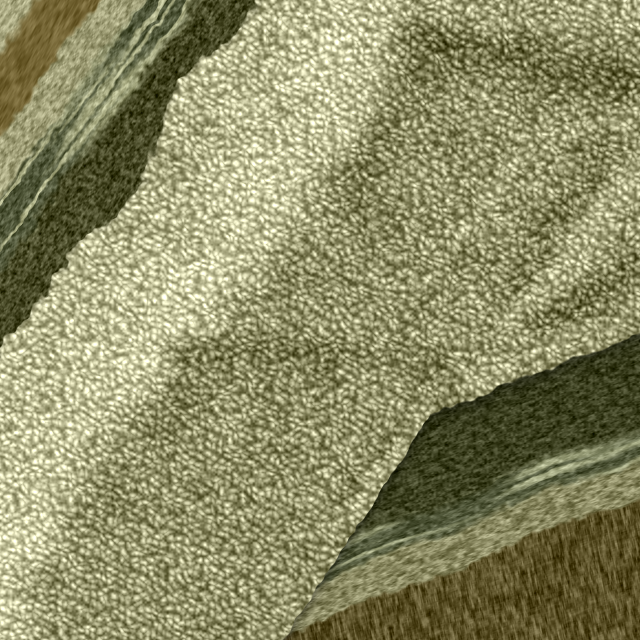
Give the GLSL for this texture, as a Shadertoy shader.

```glsl
float hash(vec2 p) {
    vec3 q = fract(vec3(p.xyx) * 0.1031);
    q += dot(q, q.yzx + 33.33);
    return fract((q.x + q.y) * q.z);
}

float noise(vec2 p) {
    vec2 i = floor(p), f = fract(p);
    f = f * f * (3.0 - 2.0 * f);
    return mix(mix(hash(i), hash(i + vec2(1, 0)), f.x),
               mix(hash(i + vec2(0, 1)), hash(i + 1.0), f.x), f.y);
}

mat2 rotate(float a) {
    return mat2(cos(a), sin(a), -sin(a), cos(a));
}

// Soft ridge along the segment from a to b
float fold(vec2 p, vec2 a, vec2 b, float width) {
    vec2 ab = b - a, ap = p - a;
    float d = length(ap - ab * clamp(dot(ap, ab) / dot(ab, ab), 0.0, 1.0)) / width;
    return exp(-d * d);
}

// Jittered oval loops of yarn
float stitches(vec2 p) {
    vec2 cell = floor(p);
    float height = 0.0;
    for (int j = -1; j <= 1; j++)
    for (int i = -1; i <= 1; i++) {
        vec2 id = cell + vec2(i, j);
        float r = hash(id), s = hash(id + 71.3);
        vec2 center = id + 0.5 + 0.65 * (vec2(r, s) - 0.5);
        center.x += 0.5 * mod(id.y, 2.0) - 0.25;
        vec2 q = rotate(2.0 * (s - 0.5)) * (p - center) * vec2(1.55, 2.3);
        height = max(height, (0.6 + 0.4 * r) * exp(-dot(q, q) * 1.5));
    }
    return height;
}

float threads(vec2 p, float angle, vec2 scale) {
    vec2 q = rotate(angle) * p * scale;
    return 0.6 * noise(q) + 0.4 * noise(q * 2.1 + 9.0) - 0.5;
}

vec3 yarn(float v) {
    return vec3(v, v - 0.005, v - 0.16);
}

float clothShade(vec2 p) {
    vec2 w = p + 0.03 * (vec2(noise(p * 22.0), noise(p * 22.0 + 40.0)) - 0.5);
    float border = 0.05 + 0.58 * smoothstep(0.0, 1.0, w.y);
    float v = mix(0.73, 0.575, smoothstep(-0.045, 0.04, w.x - border));
    v += 0.05 * exp(-pow((w.x - border + 0.09) / 0.07, 2.0));

    // Upper right creases
    v += 0.08 * fold(w, vec2(0.72, 1.01), vec2(1.0, 0.97), 0.045);
    v -= 0.15 * fold(w, vec2(0.68, 0.93), vec2(1.0, 0.865), 0.036);
    v -= 0.05 * fold(w, vec2(0.63, 0.88), vec2(0.55, 0.70), 0.04);
    v += 0.08 * fold(w, vec2(0.82, 0.765), vec2(1.0, 0.81), 0.020);
    v -= 0.08 * fold(w, vec2(0.95, 0.76), vec2(0.80, 0.53), 0.025);
    v += 0.14 * fold(w, vec2(1.0, 0.735), vec2(0.80, 0.485), 0.024);
    v -= 0.13 * fold(w, vec2(1.0, 0.60), vec2(0.85, 0.49), 0.024);
    v += 0.09 * fold(w, vec2(1.0, 0.515), vec2(0.74, 0.405), 0.014);

    // Central and lower creases
    v += 0.09 * fold(p, vec2(0.81, 0.75), vec2(0.59, 0.46), 0.008);
    v -= 0.03 * fold(w, vec2(0.75, 0.66), vec2(0.63, 0.49), 0.020);
    v -= 0.09 * fold(w, vec2(0.30, 0.45), vec2(0.68, 0.435), 0.025);
    v -= 0.03 * fold(w, vec2(0.15, 0.28), vec2(0.30, 0.40), 0.045);
    v -= 0.09 * fold(w, vec2(0.52, 0.22), vec2(0.63, 0.34), 0.012);
    v += 0.10 * fold(w, vec2(0.53, 0.18), vec2(0.655, 0.325), 0.020);
    v -= 0.05 * fold(w, vec2(0.20, 0.62), vec2(0.31, 0.80), 0.028);
    return v + 0.06 * (noise(p * 14.0) - 0.5) + 0.08 * (noise(p * 45.0) - 0.5);
}

void mainImage(out vec4 fragColor, in vec2 fragCoord) {
    vec2 p = fragCoord / iResolution.xy;
    float soft = 1.5 / iResolution.y;
    float ragged = 0.012 * (noise(p * 95.0) - 0.5) + 0.012 * (noise(p * 28.0) - 0.5);
    float grain = noise(p * 290.0) - 0.5;

    // Central knitted cloth
    vec2 bent = p + 0.009 * (vec2(noise(p * 40.0), noise(p * 40.0 + 17.0)) - 0.5);
    float knit = stitches(rotate(0.55) * bent * vec2(80.0, 94.0));
    vec3 color = yarn(clothShade(p) + 0.55 * (knit - 0.36) + 0.25 * grain);

    // Upper left striped edge
    vec2 q = p - vec2(0.0, 0.453);
    float along = dot(q, vec2(0.594, 0.804));
    float upper = dot(q, vec2(-0.804, 0.594)) + ragged;
    float edge = upper + 0.026 * exp(-pow((along - 0.31) / 0.07, 2.0))
                       - 0.030 * exp(-pow((along - 0.51) / 0.06, 2.0));
    float fiber = threads(p, 0.55, vec2(240.0, 120.0));
    vec3 band = vec3(0.27, 0.275, 0.14) + 0.38 * fiber + 0.18 * grain;
    float stripe = noise(vec2((upper - 0.5 * ragged) * 190.0, along * 5.0));
    vec3 striped = mix(vec3(0.31, 0.335, 0.22), vec3(0.69, 0.70, 0.54),
                       smoothstep(0.35, 0.85, stripe)) + 0.4 * fiber;
    band = mix(band, striped, smoothstep(0.065, 0.085, upper));
    band = mix(band, yarn(0.62 + 0.45 * fiber), smoothstep(0.138, 0.150, upper));
    vec3 brown = vec3(0.45, 0.39, 0.20) + 0.26 * threads(p, 0.5, vec2(230.0, 60.0));
    band = mix(band, brown, smoothstep(0.195, 0.205, upper));
    band = mix(band, yarn(0.66 + 0.4 * fiber), smoothstep(0.268, 0.282, upper));
    color *= 1.0 - 0.12 * smoothstep(-0.010, 0.0, edge);
    color = mix(color, band, smoothstep(-soft, soft, edge));

    // Lower right striped edge
    float rim = min(1.53 * (p.x - 0.443), 0.35 + 0.39 * (p.x - 0.67)) - p.y + 0.6 * ragged;
    float lower = p.y - 0.39 * p.x + 0.08 + 0.7 * ragged - 0.006 * sin(p.x * 24.0);
    float weave = threads(p, -0.35, vec2(100.0, 260.0));
    band = vec3(0.235, 0.25, 0.125) + 0.30 * weave + 0.16 * grain;
    stripe = noise(vec2((lower - 0.4 * ragged) * 170.0, p.x * 7.0));
    striped = mix(vec3(0.31, 0.335, 0.22), vec3(0.67, 0.69, 0.54),
                  smoothstep(0.4, 0.85, stripe)) + 0.38 * weave;
    band = mix(striped, band, smoothstep(0.010, 0.035, lower));
    band = mix(yarn(0.54 + 0.5 * weave), band, smoothstep(-0.032, -0.018, lower));
    float dashes = threads(p, -0.2, vec2(260.0, 65.0));
    brown = vec3(0.35, 0.31, 0.15) + 0.42 * dashes + 0.14 * weave;
    band = mix(brown, band, smoothstep(-0.089, -0.081, lower));
    band *= 1.0 - 0.4 * exp(-max(rim, 0.0) / 0.012);
    color = mix(color, band, smoothstep(-soft, soft, rim));

    fragColor = vec4(clamp(color, 0.0, 1.0), 1.0);
}
```
